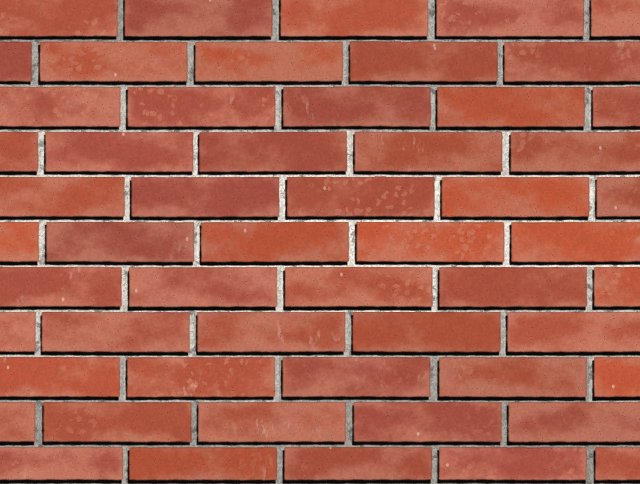
Write a Shadertoy shader that draws this texture.

```glsl
const vec2 PITCH = vec2(0.3204, 0.0931);   // brick plus joint, in canvas heights
const float JOINT = 0.0150;                // upright gap between bricks
const float BRICK_HEIGHT = 0.0825;
const float LAST_ROW = 10.0;

const vec3 CLAY = vec3(0.675, 0.325, 0.240);
const vec3 DULL_CLAY = vec3(0.640, 0.310, 0.255);
const vec3 ORANGE_CLAY = vec3(0.745, 0.340, 0.225);
const vec3 BLEACHED = vec3(0.765, 0.475, 0.390);
const vec3 CHALK = vec3(0.840, 0.690, 0.640);
const vec3 MORTAR = vec3(0.720, 0.700, 0.665);
const vec3 GRIME = vec3(0.330, 0.310, 0.300);
const vec3 SHADOW = vec3(0.045, 0.036, 0.030);

float hash(vec2 p) {
    return fract(sin(dot(p, vec2(127.1, 311.7))) * 4375.54);
}

// Cellular noise: distance to the nearest point, and that point's random value
vec2 cells(vec2 p) {
    vec2 base = floor(p);
    vec2 nearest = vec2(9.0, 0.0);
    for (int j = -1; j <= 1; j++)
    for (int i = -1; i <= 1; i++) {
        vec2 id = base + vec2(i, j);
        vec2 point = id + vec2(hash(id), hash(id + 37.3));
        float d = length(point - p);
        if (d < nearest.x) nearest = vec2(d, hash(id + 71.9));
    }
    return nearest;
}

// Layered sines, about -1 to 1
float waves(vec2 p) {
    float sum = 0.0, amp = 0.5;
    for (int i = 0; i < 5; i++) {
        sum += amp * sin(p.x + 1.6 * sin(p.y * 0.8 + float(i)));
        p = mat2(1.2, 1.5, -1.5, 1.2) * p + 2.3;
        amp *= 0.62;
    }
    return sum;
}

float roundedBox(vec2 p, vec2 halfSize, float radius) {
    vec2 q = abs(p) - halfSize + radius;
    return length(max(q, 0.0)) + min(max(q.x, q.y), 0.0) - radius;
}

float fill(float dist, float blur) {
    return 1.0 - smoothstep(-blur, blur, dist);
}

// Left edge of the first whole brick in a row, with uneven laying
float rowOffset(float row) {
    float bond = mod(row, 2.0) < 0.5 ? 0.2595 : 0.0825;
    return bond + 0.010 * sin((row - 2.5) * 0.9) * exp(-0.15 * row);
}

vec3 mortarColor(vec2 p, vec2 id) {
    float pale = 0.5 + 0.5 * sin(id.y * 0.62 - 1.2) + 0.5 * (hash(id + 5.0) - 0.5);
    vec3 color = MORTAR * mix(0.86, 1.20, pale);
    float dirt = smoothstep(0.25, 0.95, waves(p * 95.0));
    color = mix(color, GRIME, 0.55 * dirt);
    return color * (0.90 + 0.2 * cells(p * 260.0).y);
}

vec3 brickColor(vec2 p, vec2 local, vec2 halfSize, vec2 id) {
    float tint = hash(id + 11.0), wear = hash(id + 23.0);
    vec2 shift = p + 7.0 * vec2(tint, wear);
    vec3 color = mix(CLAY, DULL_CLAY, smoothstep(0.6, 0.1, tint));
    color = mix(color, ORANGE_CLAY, smoothstep(0.6, 1.0, tint));

    // Bleaching gathers at the rim and leaves a darker band inside
    vec2 rim = abs(local + vec2(0.0, 0.006)) / halfSize;
    float edge = max(pow(rim.x, 8.0), rim.y * rim.y);
    float cloud = waves(shift * vec2(24.0, 38.0));
    float bleach = smoothstep(-0.25, 0.9, 0.55 * cloud + 0.55 * edge + 0.7 * wear - 0.32);
    color = mix(color, BLEACHED, 0.85 * bleach);

    // Salt spots on the more worn bricks
    vec2 spot = cells(shift * 62.0 + 0.3 * waves(shift * 130.0));
    float spotted = smoothstep(0.45, 0.75, hash(id + 41.0)) * step(0.52, spot.y);
    spotted *= smoothstep(-0.3, 0.4, waves(shift * 17.0 + 4.0));
    color = mix(color, BLEACHED, 0.65 * spotted * fill(spot.x - 0.42 * spot.y, 0.12));

    // Chalky scuffs and rare chips
    float scuff = waves(mat2(70.0, 45.0, -18.0, 34.0) * shift);
    float scuffed = step(0.55, hash(id + 53.0)) * smoothstep(0.1, 0.7, waves(shift * 15.0));
    color = mix(color, CHALK, 0.42 * scuffed * smoothstep(0.5, 1.0, scuff));
    vec2 chip = cells(shift * vec2(48.0, 34.0));
    color = mix(color, CHALK, 0.8 * step(0.985, chip.y) * fill(chip.x - 0.13, 0.06));

    // Fine clay grain and small dark pits
    vec2 grain = cells(shift * 230.0);
    color *= 0.965 + 0.07 * grain.y;
    color *= 1.0 - 0.22 * step(0.97, grain.y) * fill(grain.x - 0.3, 0.2);
    return color * (0.96 + 0.08 * hash(id + 67.0));
}

void mainImage(out vec4 fragColor, in vec2 fragCoord) {
    float pixel = 1.0 / iResolution.y;
    vec2 p = fragCoord * pixel;

    // Rows counted from the top, bricks from the left
    float depth = 1.0 - p.y + 0.0072 + 0.0007 * waves(vec2(p.x * 9.0, p.y * 3.0));
    float row = floor(depth / PITCH.y);
    float along = p.x - rowOffset(row);
    vec2 id = vec2(floor(along / PITCH.x), row);
    float height = row < LAST_ROW ? BRICK_HEIGHT : 0.068;
    vec2 halfSize = 0.5 * vec2(PITCH.x - JOINT, height);
    vec2 local = vec2(along - (id.x + 0.5) * PITCH.x, depth - row * PITCH.y - halfSize.y);
    local.x += 0.004 * (hash(id + 83.0) - 0.5);

    // Brick face and the shadow it drops down and to the left
    float rough = 0.0007 * waves(p * 120.0);
    float face = roundedBox(local, halfSize, 0.003) + rough;
    float drop = 0.0068 + 0.0016 * (hash(id + 97.0) - 0.5);
    float shade = roundedBox(local - vec2(-0.0028, drop), halfSize, 0.002) - rough;

    vec3 color = mortarColor(p, id);
    color = mix(color, SHADOW, fill(shade, pixel));
    vec3 clay = brickColor(p, local, halfSize, id);
    clay *= 1.0 - 0.18 * smoothstep(-0.004, 0.0, face);
    color = mix(color, clay, fill(face, pixel));
    fragColor = vec4(color, 1.0);
}
```
